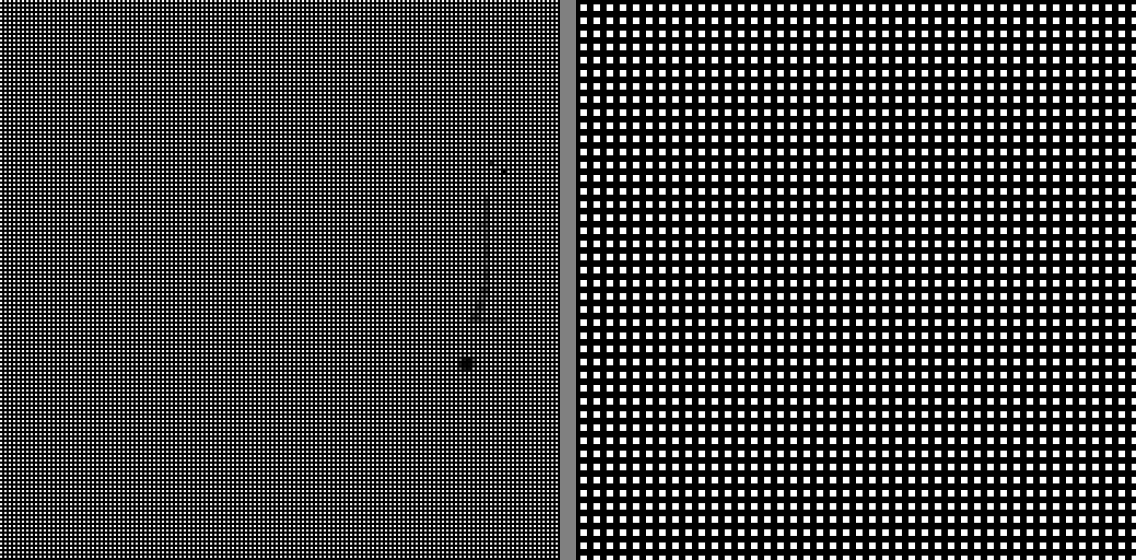
Left: the whole. Right: its middle third, enlarged.
A Shadertoy shader for this pattern:

```glsl
const float REPEATS = 128.0;
const float DOT_HALF_WIDTH = 0.25;               // in cells
const vec2 DOT_CENTER = vec2(0.25, 0.75);        // in cells
const vec3 BACKGROUND = vec3(0.0);
const vec3 DOT_COLOR = vec3(1.0);

float hash(vec2 p) {
    return fract(sin(dot(p, vec2(127.1, 311.7))) * 43758.5453);
}

float segmentDistance(vec2 p, vec2 a, vec2 b) {
    vec2 ab = b - a;
    float along = clamp(dot(p - a, ab) / dot(ab, ab), 0.0, 1.0);
    return length(p - a - along * ab);
}

// Full strength at the core, fading out at the given radius
float fade(float dist, float radius) {
    return 1.0 - smoothstep(0.4 * radius, radius, dist);
}

// Coverage of a square dot, repeated without seams
float dotCoverage(vec2 offset, float halfWidth, vec2 pixel) {
    vec2 edge = (halfWidth - abs(offset)) / pixel;
    vec2 coverage = clamp(edge + 0.5, 0.0, 1.0);
    return coverage.x * coverage.y;
}

// Brightness lost by the dot at p
float wear(vec2 p, float grain) {
    // Dark stain with a ragged rim
    float stain = 0.95 * fade(length((p - vec2(0.834, 0.350)) * vec2(0.85, 1.0)),
                              0.013 + 0.006 * grain);

    // Faint vertical scratch, bending at its foot
    float scratch = fade(segmentDistance(p, vec2(0.869, 0.645), vec2(0.868, 0.480)), 0.008);
    scratch = max(scratch, fade(segmentDistance(p, vec2(0.866, 0.480), vec2(0.850, 0.432)), 0.010));
    scratch = max(scratch, 0.7 * fade(segmentDistance(p, vec2(0.842, 0.428), vec2(0.898, 0.428)), 0.008));
    scratch = max(scratch, 0.6 * fade(length(p - vec2(0.857, 0.597)), 0.010));
    scratch *= mix(0.25, 0.6, grain);

    // Two isolated specks
    float specks = max(fade(length(p - vec2(0.901, 0.694)), 0.007),
                       0.7 * fade(length(p - vec2(0.876, 0.709)), 0.007));

    return max(stain, max(scratch, specks));
}

void mainImage(out vec4 fragColor, in vec2 fragCoord) {
    // Dot grid
    vec2 grid = fragCoord / iResolution.xy * REPEATS;
    vec2 pixel = REPEATS / iResolution.xy;
    vec2 shifted = grid - DOT_CENTER + 0.5;
    vec2 cell = floor(shifted);
    float coverage = dotCoverage(fract(shifted) - 0.5, DOT_HALF_WIDTH, pixel);

    // Each dot dims as a whole
    vec2 dotPosition = (cell + DOT_CENTER) / REPEATS;
    float brightness = 1.0 - wear(dotPosition, hash(cell));

    fragColor = vec4(mix(BACKGROUND, DOT_COLOR, coverage * brightness), 1.0);
}
```
